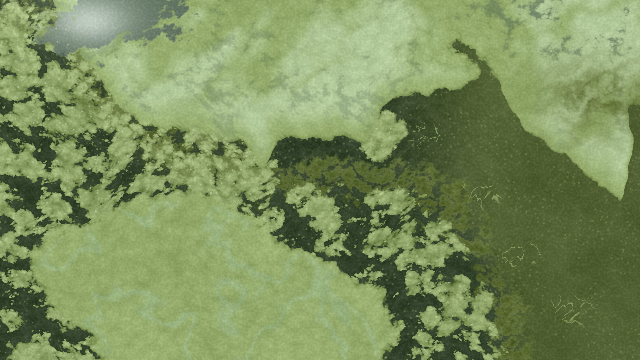
A Shadertoy shader for this texture:

```glsl
const vec3 DEEP_WATER = vec3(0.20, 0.26, 0.17);
const vec3 MURKY_WATER = vec3(0.33, 0.39, 0.21);
const vec3 OLIVE = vec3(0.41, 0.47, 0.24);
const vec3 ALGAE = vec3(0.58, 0.67, 0.42);
const vec3 PALE_ALGAE = vec3(0.69, 0.78, 0.60);
const vec3 SKY_GLARE = vec3(0.67, 0.72, 0.69);

vec2 hash2(vec2 c) {
    return fract(sin(vec2(dot(c, vec2(127.1, 311.7)), dot(c, vec2(269.5, 183.3)))) * 43758.5);
}

// Distance to the nearest scattered cell centre
float cells(vec2 p) {
    vec2 id = floor(p), f = fract(p);
    float nearest = 4.0;
    for (int y = -1; y <= 1; y++)
        for (int x = -1; x <= 1; x++) {
            vec2 o = vec2(x, y);
            vec2 d = o + hash2(id + o) - f;
            nearest = min(nearest, dot(d, d));
        }
    return sqrt(nearest);
}

// Layered cellular noise, roughly centred on zero
float billow(vec2 p, int octaves) {
    float sum = 0.0, weight = 0.5, total = 0.0;
    for (int i = 0; i < octaves; i++) {
        sum += weight * cells(p);
        total += weight;
        weight *= 0.6;
        p = mat2(1.6, 1.2, -1.2, 1.6) * p + 7.3;
    }
    return sum / total - 0.46;
}

// Swirl the plane with layered sines
vec2 swirl(vec2 p, float frequency, float amount) {
    for (int i = 0; i < 5; i++) {
        p += amount * sin(p.yx * frequency + vec2(1.7, 2.9) * float(i));
        frequency *= 1.9;
        amount *= 0.55;
    }
    return p;
}

// Positive inside, zero on the rim
float ellipse(vec2 p, vec2 centre, vec2 radius) {
    return (1.0 - length((p - centre) / radius)) * min(radius.x, radius.y);
}

float glow(vec2 p, vec2 centre, vec2 radius) {
    vec2 d = (p - centre) / radius;
    return exp(-dot(d, d));
}

// Lower shore of the upper mat
float shoreline(float x) {
    float y = mix(1.06, 0.62, smoothstep(0.06, 0.46, x));
    y -= 0.08 * glow(vec2(x, 0.0), vec2(0.71, 0.0), vec2(0.035, 1.0));
    y += 0.10 * smoothstep(0.98, 1.10, x) + 0.07 * smoothstep(1.26, 1.38, x);
    y -= 0.14 * smoothstep(1.39, 1.46, x) + 0.74 * clamp(x - 1.44, 0.0, 0.28);
    return y + 0.27 * smoothstep(1.71, 1.76, x);
}

void mainImage(out vec4 fragColor, in vec2 fragCoord) {
    vec2 p = fragCoord / iResolution.y;
    float soft = 0.001 + 0.5 / iResolution.y;
    vec2 w = swirl(p, 9.0, 0.014);
    float rough = billow(w * 8.0, 5);
    float crumbs = billow(w * vec2(10.0, 13.0) + 5.0, 5);
    float fine = billow(w * vec2(24.0, 30.0) + 3.0, 4);
    float broad = billow(swirl(p, 5.0, 0.06) * 3.0, 3);
    float fray = 0.05 * rough + 0.025 * fine;

    // Large mats and the bay cut into them
    float upper = w.y - shoreline(w.x) + fray;
    upper = min(upper, -ellipse(w, vec2(1.30, 0.85), vec2(0.05, 0.025)) - 1.5 * fray);
    upper = min(upper, -ellipse(w, vec2(1.36, 0.80), vec2(0.02, 0.05)) - fray);
    float lower = max(ellipse(w, vec2(0.47, 0.25), vec2(0.38, 0.19)),
                      ellipse(w, vec2(0.68, 0.08), vec2(0.42, 0.25))) - fray;
    float islet = ellipse(w, vec2(1.04, 0.64), vec2(0.065, 0.06)) - 1.5 * fray;

    // Broken fragments bounded by a curved drift of scum
    float arc = ellipse(w, vec2(0.93, 0.03), vec2(0.50, 0.50));
    float ragged = arc + 0.14 * rough + 0.08 * fine;
    float inner = smoothstep(0.72, 0.88, w.x);
    float pond = ellipse(w, vec2(0.87, 0.585), vec2(0.16, 0.06)) + fray;
    float field = max(0.74 - w.x, arc - 0.045) - 2.0 * fray;
    float pieces = mix(0.055, -0.01, inner) - crumbs - 0.4 * fine;
    pieces -= 0.12 * glow(p, vec2(0.03, 0.15), vec2(0.10, 0.12));
    pieces -= 0.08 * glow(p, vec2(0.08, 0.44), vec2(0.14, 0.18));
    pieces -= 0.10 * glow(p, vec2(0.40, 0.53), vec2(0.09, 0.07));
    pieces += 0.14 * glow(p, vec2(0.60, 0.48), vec2(0.14, 0.05));
    float seam = smoothstep(0.05, 0.0, abs(lower + 0.02));
    pieces -= seam * mix(0.04, 0.15, smoothstep(0.5, 0.75, p.x));
    float cover = max(max(upper, lower), max(islet, min(min(0.12 * pieces, field), -pond)));

    // Water with drifting specks
    float murk = smoothstep(0.05, -0.06, arc) * smoothstep(1.0, 1.4, p.x);
    vec3 color = mix(DEEP_WATER, MURKY_WATER, murk);
    color += 0.10 * broad * murk + 0.16 * fine * (1.0 - 0.6 * murk);
    float speck = smoothstep(0.20, 0.05, cells(w * 48.0)) * smoothstep(0.02, -0.10, rough);
    color = mix(color, OLIVE + 0.08, 0.55 * speck);

    // Olive scum along the drift and the left shore
    float drift = smoothstep(0.07, 0.04, abs(ragged - 0.005)) * smoothstep(0.66, 0.80, p.x);
    float shore = smoothstep(-0.17, -0.05, upper) * smoothstep(0.80, 0.6, p.x);
    float scum = max(drift, shore) * smoothstep(0.12, -0.06, fine + 0.4 * crumbs);
    color = mix(color, OLIVE + 0.35 * fine, 0.9 * scum);

    // Algae, paler toward the top and in soft milky veils
    float solid = max(upper, lower);
    float milky = 0.9 * smoothstep(0.0, 0.10, upper) * smoothstep(0.14, -0.10, broad);
    float veil = smoothstep(0.05, 0.0, abs(broad + 0.02)) * smoothstep(0.0, 0.03, lower);
    vec3 mat = mix(ALGAE, PALE_ALGAE, clamp(milky, 0.0, 1.0));
    mat = mix(mat, vec3(0.61, 0.72, 0.56), 0.55 * veil);
    mat -= 0.08 * broad + (0.14 + 0.26 * step(solid, 0.0)) * fine;
    mat -= vec3(0.03, 0.04, 0.02) * step(solid, 0.0);
    mat -= 0.10 * smoothstep(0.012, 0.0, cover);
    float stain = smoothstep(0.04, 0.20, rough + 0.6 * fine) * smoothstep(0.5, 0.7, p.y);
    float corner = glow(p, vec2(1.65, 0.95), vec2(0.28, 0.10));
    mat = mix(mat, vec3(0.38, 0.46, 0.36), stain * (0.25 + 0.65 * corner));
    float bands = 0.5 + 0.5 * sin(70.0 * (w.y - 0.45 * w.x) + 16.0 * rough);
    float stained = glow(p, vec2(1.67, 0.73), vec2(0.17, 0.10));
    mat = mix(mat, OLIVE + 0.3 * fine, stained * (0.35 + 0.6 * bands));
    float tint = shore * step(solid, 0.0) * smoothstep(-0.08, 0.08, fine);
    mat = mix(mat, OLIVE, 0.75 * tint);
    color = mix(color, mat, smoothstep(-soft, soft, cover));

    // Pale threads curling in the open water
    float thread = 1.0 - smoothstep(0.0, 0.035, abs(billow(swirl(p, 30.0, 0.016) * 16.0, 2)));
    for (int i = 0; i < 4; i++) {
        vec2 centre = vec2(1.18 + 0.14 * float(i), 0.60 - 0.15 * float(i));
        float curl = smoothstep(0.30, 0.6, glow(w, centre, vec2(0.07, 0.045)));
        color = mix(color, ALGAE, 0.8 * thread * curl * step(cover, 0.0));
    }

    // Clear patch reflecting the sky
    float clear = ellipse(w, vec2(0.31, 0.95), vec2(0.17, 0.075)) - 3.0 * fray;
    vec3 reflection = mix(vec3(0.34, 0.41, 0.36), SKY_GLARE, glow(p, vec2(0.25, 0.94), vec2(0.11, 0.06)));
    color = mix(color, reflection, 0.9 * smoothstep(-0.010, 0.010, clear));
    color += 0.10 * glow(p, vec2(0.22, 0.98), vec2(0.22, 0.12));

    // Grain and bright flecks
    color += 0.07 * (cells(p * 140.0) - 0.5);
    float fleck = smoothstep(0.10, 0.04, cells(p * 30.0)) * step(solid, 0.0) * step(0.0, cover);
    color = mix(color, vec3(0.78, 0.82, 0.66), 0.6 * fleck);
    fragColor = vec4(clamp(color, 0.0, 1.0), 1.0);
}
```
